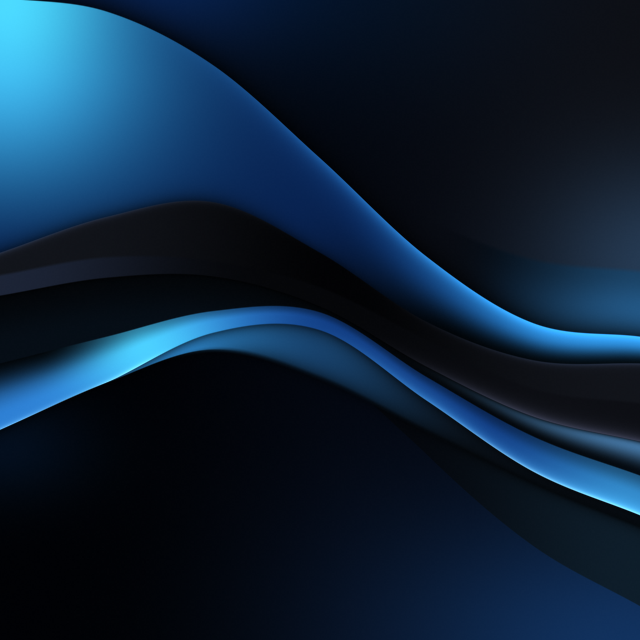
Reproduce this background procedurally as a WebGL 2 fragment shader.

```glsl
#version 300 es
precision highp float;
// Glossy blue and black waves sweeping across a dark backdrop.
// Each wave is a smooth height curve; layers are painted from the top down,
// every one covering what lies below its curve, with rims and soft shadows.

uniform vec2 u_resolution;
out vec4 fragColor;

// Cubic curve through seven evenly spaced heights
float curve(float x, float k[7]) {
    float s = clamp(x, 0.0, 1.0) * 6.0;
    int i = min(int(s), 5);
    float t = s - float(i);
    float b = k[i], c = k[i + 1];
    float a = i > 0 ? k[i - 1] : 2.0 * b - c;
    float d = i < 5 ? k[i + 2] : 2.0 * c - b;
    return b + 0.5 * t * (c - a + t * (2.0 * a - 5.0 * b + 4.0 * c - d
             + t * (3.0 * (b - c) + d - a)));
}

// Smooth coverage for a depth below an edge
float cover(float depth) {
    float w = 1.0 / u_resolution.y;
    return smoothstep(-w, w, depth);
}

// Light or shadow that fades away from an edge
float fade(float depth, float width) {
    return exp(-max(depth, 0.0) / width);
}

float blob(vec2 p, vec2 center, vec2 size) {
    vec2 q = (p - center) / size;
    return exp(-dot(q, q));
}

float hash(vec2 p) {
    vec3 q = fract(p.xyx * 0.1031);
    q += dot(q, q.yzx + 33.33);
    return fract((q.x + q.y) * q.z);
}

void main() {
    vec2 p = gl_FragCoord.xy / u_resolution;
    float x = p.x, y = p.y;

    // Depth below each wave, from the highest to the lowest
    float crest = curve(x, float[7](1.004, 0.982, 0.898, 0.753, 0.599, 0.495, 0.474)) - y;
    float band  = curve(x, float[7](0.605, 0.661, 0.684, 0.605, 0.497, 0.437, 0.432)) - y;
    float sheet = curve(x, float[7](0.570, 0.598, 0.592, 0.551, 0.469, 0.392, 0.370)) - y;
    float gap   = curve(x, float[7](0.538, 0.566, 0.568, 0.521, 0.427, 0.349, 0.310)) - y;
    float ribbon = curve(x, float[7](0.432, 0.474, 0.514, 0.512, 0.411, 0.318, 0.257)) - y;
    float fold  = curve(x, float[7](0.328, 0.402, 0.480, 0.484, 0.374, 0.263, 0.195)) - y;
    float ground = curve(x, float[7](0.328, 0.402, 0.454, 0.410, 0.327, 0.245, 0.177)) - y;
    float sweep = curve(x, float[7](1.2, 1.0, 0.8, 0.47, 0.290, 0.147, 0.053)) - y;
    float veil  = curve(x, float[7](0.9, 0.85, 0.78, 0.72, 0.655, 0.595, 0.577)) - y;

    // Upper backdrop with a steel veil on the right
    vec3 col = mix(vec3(0.012, 0.022, 0.05), vec3(0.05, 0.055, 0.075), smoothstep(0.45, 1.0, x));
    col += vec3(0.02, 0.10, 0.24) * blob(p, vec2(0.22, 1.04), vec2(0.22, 0.13));
    col += vec3(0.0, 0.04, 0.08) * blob(p, vec2(0.55, 1.05), vec2(0.3, 0.2));
    col += vec3(0.10, 0.18, 0.26) * blob(p, vec2(1.05, 0.58), vec2(0.22, 0.17));
    vec3 veilColor = mix(vec3(0.015, 0.03, 0.06), vec3(0.16, 0.40, 0.61), smoothstep(0.68, 1.02, x));
    veilColor *= 0.65 + 0.35 * smoothstep(0.0, 0.08, veil);
    col = mix(col, veilColor, smoothstep(-0.004, 0.006, veil) * smoothstep(0.66, 0.8, x));
    col *= 1.0 - 0.7 * fade(-crest, 0.022);

    // Great blue wave, lit from the upper left corner
    float light = exp(-x * x / 0.065) * smoothstep(0.55, 0.9, y);
    vec3 blue = mix(vec3(0.03, 0.13, 0.31), vec3(0.23, 0.68, 0.92), light);
    blue += vec3(0.07, 0.18, 0.09) * blob(p, vec2(0.02, 1.0), vec2(0.14, 0.13));
    blue = mix(blue, vec3(0.12, 0.40, 0.64), smoothstep(0.52, 0.95, x));
    float span = clamp(crest / max(crest - band, 0.001), 0.0, 1.0);
    blue *= 1.0 - 0.9 * smoothstep(0.3, 1.0, span) * smoothstep(0.45, 0.72, x);
    blue += vec3(0.12, 0.33, 0.42) * fade(crest, 0.013) * smoothstep(0.18, 0.9, x);
    blue += vec3(0.04, 0.11, 0.18) * fade(crest, 0.03) * smoothstep(0.2, 0.6, x);
    blue *= 1.0 - 0.5 * fade(-band, 0.012);
    col = mix(col, blue, cover(crest));

    // Black band with a thin rim
    float middle = blob(vec2(x, 0.0), vec2(0.53, 0.0), vec2(0.25, 1.0));
    vec3 dark = mix(vec3(0.07, 0.08, 0.105), vec3(0.008, 0.01, 0.016), middle);
    dark += vec3(0.10, 0.13, 0.19) * fade(band, 0.0035) * (1.0 - middle);
    col = mix(col, dark, cover(band));

    // Grey sheet, ending in a pale lip on the right
    vec3 grey = mix(vec3(0.11, 0.14, 0.21), vec3(0.02, 0.024, 0.035), smoothstep(0.0, 0.42, x));
    grey += vec3(0.03, 0.032, 0.042) * smoothstep(0.55, 0.9, x);
    grey += vec3(0.19, 0.20, 0.26) * fade(-gap, 0.008) * smoothstep(0.55, 0.85, x);
    col = mix(col, grey, smoothstep(-0.003, 0.003, sheet));

    // Dark gap on the left, steel glow on the right
    vec3 gapColor = vec3(0.012, 0.022, 0.035) + vec3(0.01, 0.03, 0.05) * smoothstep(0.0, 0.08, gap);
    float gapSpan = clamp(gap / max(gap - ribbon, 0.001), 0.0, 1.0);
    gapColor += vec3(0.28, 0.48, 0.66) * smoothstep(0.6, 1.0, x) * (1.0 - smoothstep(0.05, 0.95, gapSpan));
    gapColor *= 1.0 - 0.75 * fade(gap, 0.004);
    col = mix(col, gapColor, cover(gap));

    // Bright lower ribbon
    float ribbonSpan = clamp(ribbon / max(ribbon - fold, 0.001), 0.0, 1.0);
    vec3 azure = mix(vec3(0.18, 0.50, 0.83), vec3(0.06, 0.22, 0.49), smoothstep(0.28, 0.55, x));
    azure = mix(azure, vec3(0.19, 0.52, 0.77), smoothstep(0.75, 1.0, x));
    azure += vec3(0.12, 0.32, 0.18) * blob(p, vec2(0.22, 0.46), vec2(0.12, 0.08));
    azure *= mix(1.0, smoothstep(-0.15, 0.8, ribbonSpan), 1.0 - smoothstep(0.06, 0.23, x));
    azure *= 0.65 + 0.35 * smoothstep(0.0, 0.5, ribbonSpan);
    azure += vec3(0.14, 0.27, 0.30) * fade(-fold, 0.013) * smoothstep(0.45, 0.7, x);
    float lip = 1.0 - smoothstep(0.2, 0.28, x) + smoothstep(0.6, 0.85, x);
    azure += vec3(0.34, 0.35, 0.26) * fade(-fold, 0.003) * lip;
    col = mix(col, azure, cover(ribbon));

    // Steel underside of the ribbon
    vec3 steel = mix(vec3(0.19, 0.55, 0.83), vec3(0.10, 0.28, 0.46), smoothstep(0.28, 0.5, x));
    steel = mix(steel, vec3(0.045, 0.08, 0.12), smoothstep(0.46, 0.76, x));
    steel *= 1.0 - 0.6 * fade(fold, 0.01);
    steel *= 1.0 - 0.6 * fade(-ground, 0.015) * smoothstep(0.28, 0.45, x);
    col = mix(col, steel, cover(fold));

    // Lower backdrop and the dark sweep crossing it
    vec3 floorColor = vec3(0.003, 0.006, 0.016) + vec3(0.01, 0.02, 0.045) * smoothstep(0.15, 0.6, x);
    floorColor += vec3(0.055, 0.17, 0.31) * blob(p, vec2(1.0, -0.02), vec2(0.42, 0.24));
    floorColor += vec3(0.01, 0.05, 0.10) * blob(p, vec2(0.0, 0.3), vec2(0.14, 0.08));
    vec3 sweepColor = mix(vec3(0.015, 0.025, 0.045), vec3(0.055, 0.115, 0.165), smoothstep(0.6, 1.0, x));
    floorColor = mix(sweepColor, floorColor, cover(sweep));
    floorColor *= 1.0 - 0.6 * fade(ground, 0.008);
    col = mix(col, floorColor, mix(cover(ground), smoothstep(-0.006, 0.006, ground), smoothstep(0.25, 0.4, x)));

    // Faint grain against banding
    col += (hash(floor(p * 512.0)) - 0.5) * 0.005;
    fragColor = vec4(clamp(col, 0.0, 1.0), 1.0);
}
```
